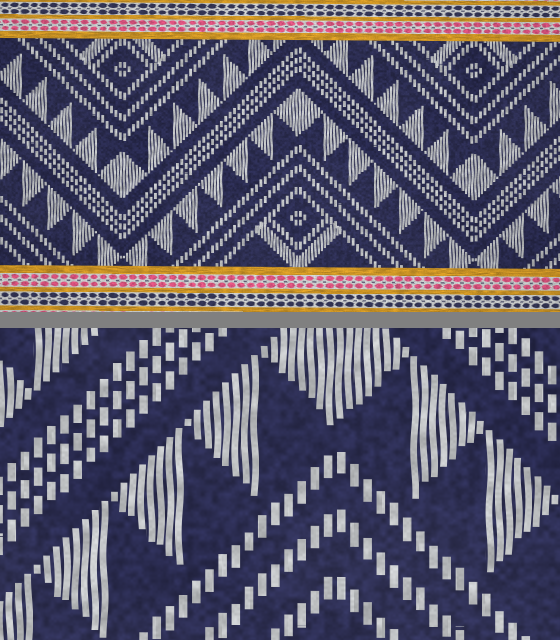
Top, the full canvas; bottom, a detail of the centre.
A WebGL 2 fragment shader for this pattern:

```glsl
#version 300 es
precision highp float;
// Handwoven indigo cloth: dashed zigzags, striped teeth and diamonds between ikat borders.

#define CLOTH vec2(768.0, 430.0)  // cloth size in threads
#define HALF 241.0                // peak to valley, across
#define VALLEY_X 168.0            // column of a valley
#define SLOPE 0.98                // steepness of the zigzag
#define DASH_PITCH 6.025          // spacing of dash strokes
#define TOOTH_PITCH 4.3036        // spacing of threads in a tooth
#define TEETH 7.0                 // teeth per zigzag arm
#define TILT 0.007                // lean of the whole cloth
#define BORDER vec2(55.0, 368.0)  // upper and lower edge of the indigo field
#define WEAR 0.22                 // unevenness of the white threads

uniform vec2 u_resolution;
out vec4 fragColor;

const vec3 INDIGO = vec3(0.145, 0.15, 0.285);
const vec3 COTTON = vec3(0.83, 0.84, 0.84);
const vec3 OCHRE = vec3(0.84, 0.61, 0.15);
const vec3 PINK = vec3(0.83, 0.27, 0.45);

float pixel;  // size of one pixel in threads

float hash(vec2 p) {
  return fract(sin(dot(p, vec2(127.1, 311.7))) * 43758.5453);
}

float noise(vec2 p) {
  vec2 i = floor(p), f = fract(p);
  f = f * f * (3.0 - 2.0 * f);
  return mix(mix(hash(i), hash(i + vec2(1, 0)), f.x),
             mix(hash(i + vec2(0, 1)), hash(i + vec2(1, 1)), f.x), f.y);
}

// Smooth coverage of a signed distance
float fill(float d) {
  return clamp(0.5 - d / pixel, 0.0, 1.0);
}

// Upright threads of a given pitch and width
float threads(float x, float pitch, float width) {
  return fill(abs(fract(x / pitch) - 0.5) * pitch - 0.5 * width);
}

// Glide symmetry: distance from the medallion column, offset from the zigzag axis
vec2 fold(float x, float y) {
  float w = abs(mod(x, 2.0 * HALF) - HALF);
  float q = y - 80.0 - SLOPE * w;
  return q < 0.0 ? vec2(HALF - w, -q) : vec2(w, q);
}

vec3 indigoField(vec2 p) {
  float x = p.x - VALLEY_X;

  // Dashed lines, stepped one stroke at a time
  float column = floor(x / DASH_PITCH);
  float shift = 2.6 * (hash(vec2(column, floor(p.y / 40.0))) - 0.5);
  vec2 s = fold((column + 0.5) * DASH_PITCH, p.y + shift);
  float rise = s.y + SLOPE * s.x - 220.0;
  float diamond = s.x + abs(rise);
  float axis = min(s.y, abs(s.y - 13.0)) - 4.2;
  float chevrons = min(abs(s.y - 123.0), min(abs(s.y - 150.0), abs(s.y - 180.0))) - 5.2;
  float ring = max(abs(diamond - 41.0) - 5.5, -rise);
  float dashes = min(min(axis, chevrons), min(ring, abs(diamond - 9.0) - 4.0));
  float white = fill(dashes) * threads(x, DASH_PITCH, 3.9);

  // Teeth and the tall strokes beyond each diamond
  float strand = floor(x / TOOTH_PITCH);
  float ragged = 4.0 * (hash(vec2(strand, 7.0)) - 0.5);
  vec2 t = fold((strand + 0.5) * TOOTH_PITCH, p.y);
  float height = 68.0 * (1.0 - fract(t.x * TEETH / HALF)) + ragged;
  float tooth = max(40.0 - t.y, t.y - 40.0 - height);
  float lift = t.y + SLOPE * t.x - 220.0;
  float tall = max(abs(t.x + abs(lift) - 66.0) - 12.0, max(-lift, 178.0 - t.y));
  float strands = threads(x + 0.5 * sin(p.y * 0.16 + strand), TOOTH_PITCH, 3.1);
  white = max(white, fill(min(tooth, tall)) * strands);

  // Uneven yarn over mottled dye
  float yarn = 1.0 - WEAR * noise(vec2(strand * 3.1, p.y * 0.18));
  vec3 dye = INDIGO * (0.82 + 0.4 * noise(p * 0.35)) + 0.035 * noise(p * 0.02);
  return mix(dye, COTTON * yarn, white * 0.95);
}

// Ikat stripes, e threads outside the field
vec3 border(vec2 p, float e) {
  float row = floor((e - 9.5) / 23.0);
  float across = mod(e - 9.5, 23.0) - 8.75;
  vec3 dye = mod(row, 2.0) < 0.5 ? PINK : INDIGO;

  // Two rows of lens marks with small flecks between
  float along = p.x + 2.5 * (noise(vec2(p.x * 0.08, row)) - 0.5);
  along += 1.6 * (noise(vec2(row * 9.0, p.y * 1.1)) - 0.5);
  float cell = floor(along / 13.5);
  vec2 mark = vec2(fract(along / 13.5) * 13.5 - 6.75, abs(across) - 4.5);
  float size = 0.9 + 0.25 * hash(vec2(cell, row));
  float lens = (length(mark / vec2(5.3, 3.0)) - size) * 3.0;
  float fleck = max(abs(abs(mark.x) - 6.75) - 2.2, abs(across) - 0.9);
  vec3 ikat = COTTON * (0.9 + 0.14 * noise(p * vec2(0.3, 0.9)));
  ikat = mix(ikat, INDIGO, 0.65 * fill(fleck));
  ikat = mix(ikat, dye * (0.88 + 0.3 * noise(p * 0.4)), 0.92 * fill(lens));

  vec3 plain = OCHRE * (0.82 + 0.27 * noise(p * vec2(0.12, 0.6)));
  return mix(plain, ikat, fill(abs(across) - 8.75) * fill(9.5 - e));
}

void main() {
  pixel = CLOTH.x / u_resolution.x;
  vec2 uv = gl_FragCoord.xy / u_resolution;
  vec2 p = vec2(uv.x, 1.0 - uv.y) * CLOTH;
  p.y -= TILT * (p.x - 0.5 * CLOTH.x);

  float e = max(BORDER.x - p.y, 0.9 * (p.y - BORDER.y));
  vec3 color = mix(border(p, e), indigoField(p), fill(e));

  // Woven grain and soft light
  color *= 0.95 + 0.1 * noise(p * 0.8);
  color *= 1.04 - 0.28 * dot(uv - 0.5, uv - 0.5);
  fragColor = vec4(color, 1.0);
}
```
